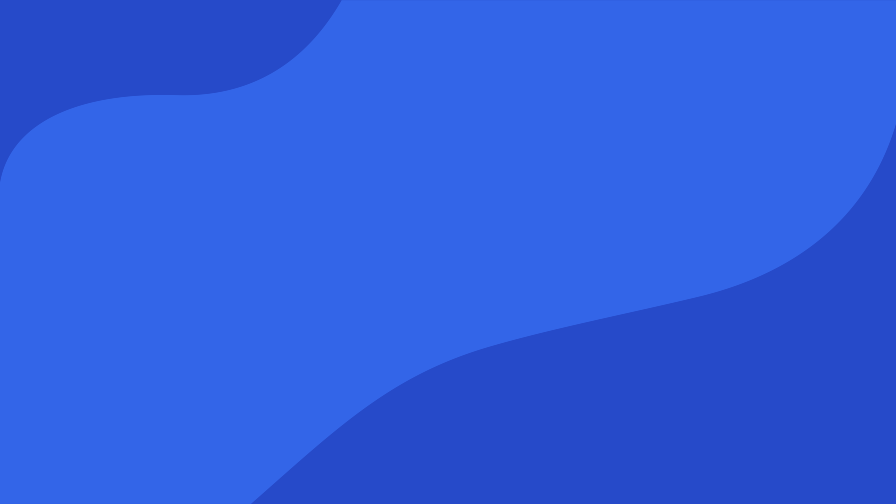
Give the GLSL for this background, as a Shadertoy shader.

```glsl
// Flat blue backdrop with darker waves in the upper-left and lower-right corners.

#define FIELD_COLOR vec3(0.200, 0.396, 0.908)
#define WAVE_COLOR  vec3(0.149, 0.290, 0.790)
#define ASPECT      (16.0 / 9.0)
#define EDGE_PIXELS 1.0
#define SOLVE_STEPS 18

vec2 bezier(vec2 a, vec2 b, vec2 c, vec2 d, float t) {
    float s = 1.0 - t;
    return s * s * s * a + 3.0 * s * t * (s * b + t * c) + t * t * t * d;
}

vec2 bezierTangent(vec2 a, vec2 b, vec2 c, vec2 d, float t) {
    float s = 1.0 - t;
    return s * s * (b - a) + 2.0 * s * t * (c - b) + t * t * (d - c);
}

// Approximate signed distance above a curve whose x grows steadily with t.
float heightAbove(vec2 p, vec2 a, vec2 b, vec2 c, vec2 d) {
    float low = 0.0, high = 1.0;
    for (int i = 0; i < SOLVE_STEPS; i++) {
        float middle = 0.5 * (low + high);
        if (bezier(a, b, c, d, middle).x < p.x) low = middle;
        else high = middle;
    }
    float t = 0.5 * (low + high);
    vec2 tangent = normalize(bezierTangent(a, b, c, d, t));
    return (p.y - bezier(a, b, c, d, t).y) * tangent.x;
}

// Upper-left wave: a rounded shoulder, then a rise to the top edge.
float upperWave(vec2 p) {
    vec2 joint = vec2(0.3472, 0.8113);
    if (p.x < joint.x)
        return -heightAbove(p, vec2(0.0, 0.6366), vec2(0.0185, 0.75),
                            vec2(0.1435, 0.8171), joint);
    return -heightAbove(p, joint, vec2(0.4977, 0.8056),
                        vec2(0.6065, 0.875), vec2(0.6782, 1.0));
}

// Lower-right wave: a slope, a gentle middle, then a steep rise.
float lowerWave(vec2 p) {
    vec2 leftJoint = vec2(0.9722, 0.3125);
    vec2 rightJoint = vec2(1.3889, 0.4120);
    if (p.x < leftJoint.x)
        return heightAbove(p, vec2(0.4977, 0.0), vec2(0.6713, 0.1528),
                           vec2(0.7755, 0.2553), leftJoint);
    if (p.x < rightJoint.x)
        return heightAbove(p, leftJoint, vec2(1.0995, 0.3495),
                           vec2(1.25, 0.3785), rightJoint);
    return heightAbove(p, rightJoint, vec2(1.5972, 0.4630),
                       vec2(1.7269, 0.5833), vec2(1.7778, 0.7546));
}

void mainImage(out vec4 fragColor, in vec2 fragCoord) {
    vec2 p = fragCoord / iResolution.xy * vec2(ASPECT, 1.0);
    float halfEdge = 0.5 * EDGE_PIXELS / iResolution.y;

    // Negative distances lie inside a wave.
    float waveDistance = min(upperWave(p), lowerWave(p));
    float field = smoothstep(-halfEdge, halfEdge, waveDistance);
    fragColor = vec4(mix(WAVE_COLOR, FIELD_COLOR, field), 1.0);
}
```
